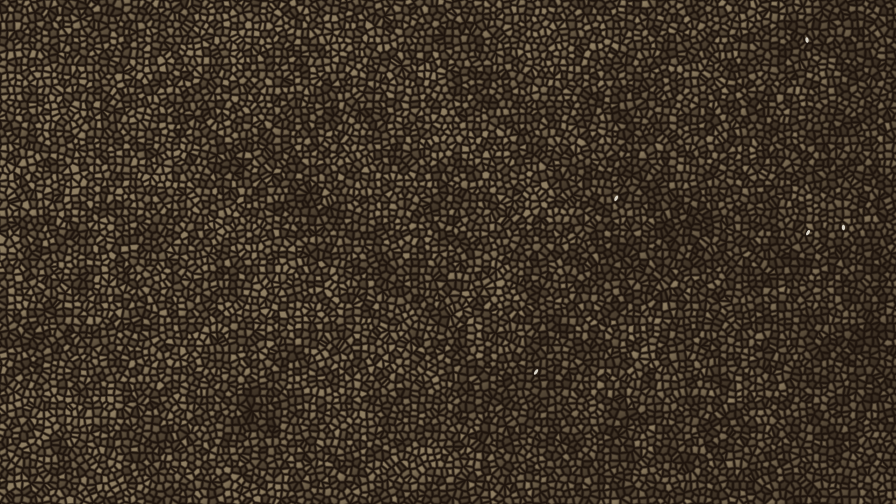
Write a WebGL 1 fragment shader that draws this texture.

```glsl
precision highp float;
// Dark brown pebbled leather: tiny domed cells in dark creases, with a few pale flecks.

uniform vec2 u_resolution;

const float CELLS_PER_HEIGHT = 70.0;
const vec3 CREASE_COLOR = vec3(0.115, 0.076, 0.050);
const vec3 DOME_COLOR = vec3(0.500, 0.440, 0.340);
const vec3 FLECK_COLOR = vec3(0.86, 0.84, 0.79);
const vec2 LIGHT_DIRECTION = vec2(-0.6, 0.8);

float hash(vec2 p, float seed) {
    vec3 q = fract(vec3(p.xyx) * 0.1031 + seed * 0.137);
    q += dot(q, q.yzx + 33.33);
    return fract((q.x + q.y) * q.z);
}

float valueNoise(vec2 p, float seed) {
    vec2 i = floor(p);
    vec2 f = fract(p);
    f = f * f * (3.0 - 2.0 * f);
    float low = mix(hash(i, seed), hash(i + vec2(1.0, 0.0), seed), f.x);
    float high = mix(hash(i + vec2(0.0, 1.0), seed), hash(i + 1.0, seed), f.x);
    return mix(low, high, f.y);
}

vec2 cellSite(vec2 id) {
    return id + 0.5 + 0.86 * (vec2(hash(id, 1.0), hash(id, 2.0)) - 0.5);
}

// Finds the nearest site; returns its cell id and the offset from it.
vec4 nearestCell(vec2 p) {
    vec4 nearest = vec4(0.0);
    float best = 100.0;
    for (int y = -1; y <= 1; y++) {
        for (int x = -1; x <= 1; x++) {
            vec2 id = floor(p) + vec2(float(x), float(y));
            vec2 offset = p - cellSite(id);
            float d = dot(offset, offset);
            if (d < best) {
                best = d;
                nearest = vec4(id, offset);
            }
        }
    }
    return nearest;
}

// Distance to the closest border line of the given cell.
float borderDistance(vec2 p, vec4 cell) {
    float border = 1.0;
    vec2 site = p - cell.zw;
    for (int y = -2; y <= 2; y++) {
        for (int x = -2; x <= 2; x++) {
            vec2 step2 = vec2(float(x), float(y));
            if (dot(step2, step2) > 0.5) {
                vec2 between = cellSite(cell.xy + step2) - site;
                float d = dot(0.5 * between - cell.zw, normalize(between));
                border = min(border, d);
            }
        }
    }
    return border;
}

// Broad light falling off to the right, with soft mottling.
float broadLight(vec2 uv, vec2 p) {
    float falloff = mix(1.20, 0.84, uv.x) + 0.08 * (uv.y - 0.5);
    float mottling = 0.6 * valueNoise(p / 5.0, 5.0) + 0.4 * valueNoise(p / 13.0, 6.0);
    return falloff * mix(0.72, 1.28, mottling);
}

// Pale flecks appear in rare cells, mostly towards the lower right.
float fleckMask(vec4 cell, vec2 uv, float softness) {
    float chance = 0.005 * smoothstep(0.6, 1.3, uv.x + 0.45 * (1.0 - uv.y));
    float present = step(hash(cell.xy, 7.0), chance);
    float tilt = hash(cell.xy, 8.0) - 0.5;
    float d = length(vec2(1.7 * (cell.z - tilt * cell.w), cell.w));
    return present * (1.0 - smoothstep(0.38 - softness, 0.38 + softness, d));
}

vec3 leather(vec2 uv, float aspect, float pixel) {
    vec2 p = vec2(uv.x * aspect, uv.y) * CELLS_PER_HEIGHT;
    vec4 cell = nearestCell(p);
    float dome = smoothstep(0.02, 0.35, borderDistance(p, cell));
    float tone = mix(0.38, 1.16, hash(cell.xy, 3.0));
    float tilt = 1.0 + 0.25 * dot(cell.zw, LIGHT_DIRECTION);
    float light = dome * tone * tilt * broadLight(uv, p);
    vec3 color = mix(CREASE_COLOR, DOME_COLOR, clamp(light, 0.0, 1.15));
    return mix(color, FLECK_COLOR, fleckMask(cell, uv, 0.5 * pixel));
}

void main() {
    float aspect = u_resolution.x / u_resolution.y;
    float pixel = CELLS_PER_HEIGHT / u_resolution.y;
    vec3 color = vec3(0.0);
    // Average four samples per pixel to smooth the fine creases.
    for (int y = 0; y < 2; y++) {
        for (int x = 0; x < 2; x++) {
            vec2 shift = 0.5 * vec2(float(x), float(y)) - 0.25;
            color += leather((gl_FragCoord.xy + shift) / u_resolution, aspect, pixel);
        }
    }
    gl_FragColor = vec4(0.25 * color, 1.0);
}
```
